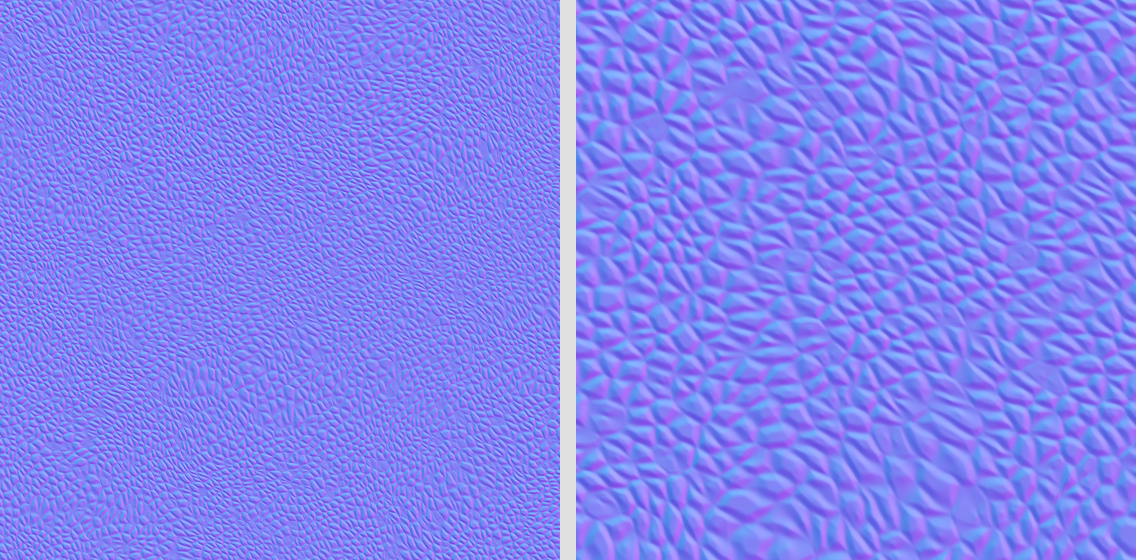
Left: the whole. Right: its middle third, enlarged.
This texture map is drawn by a Shadertoy shader. Its source:

```glsl
const vec2 CELLS = vec2(62.0, 88.0);   // grain count along and across the creases
const float CREASE_ANGLE = -0.84;      // creases fall towards the right
const float GRADIENT_STEP = 0.0013;
const float RELIEF = 0.068;

vec2 hash22(vec2 p) {
    vec3 q = fract(p.xyx * vec3(0.1031, 0.1030, 0.0973));
    q += dot(q, q.yzx + 33.33);
    return fract((q.xx + q.yz) * q.zy);
}

// Smooth two-channel value noise in -1..1
vec2 noise2(vec2 p) {
    vec2 cell = floor(p);
    vec2 f = fract(p);
    vec2 u = f * f * (3.0 - 2.0 * f);
    vec2 low = mix(hash22(cell), hash22(cell + vec2(1, 0)), u.x);
    vec2 high = mix(hash22(cell + vec2(0, 1)), hash22(cell + vec2(1, 1)), u.x);
    return mix(low, high, u.y) * 2.0 - 1.0;
}

mat2 rotation(float angle) {
    float c = cos(angle);
    float s = sin(angle);
    return mat2(c, -s, s, c);
}

// Gap between the two nearest grain centres: zero along the creases
float creaseDistance(vec2 p, float jitter) {
    vec2 cell = floor(p);
    vec2 f = fract(p);
    float nearest = 8.0;
    float second = 8.0;
    for (int y = -1; y <= 1; y++) {
        for (int x = -1; x <= 1; x++) {
            vec2 offset = vec2(x, y);
            vec2 centre = 0.5 + jitter * (hash22(cell + offset + 200.0) - 0.5);
            float d = length(offset + centre - f);
            second = min(second, max(nearest, d));
            nearest = min(nearest, d);
        }
    }
    return second - nearest;
}

// Pillow-shaped grains on a gently bent, stretched lattice
float leatherHeight(vec2 uv) {
    vec2 bent = uv + 0.030 * noise2(uv * 5.0 + 3.0) + 0.008 * noise2(uv * 17.0 + 41.0);
    bent += 0.0016 * noise2(uv * 95.0 + 11.0);
    vec2 p = rotation(CREASE_ANGLE) * bent * CELLS;
    float grain = smoothstep(0.0, 0.68, creaseDistance(p, 0.9));
    float swell = noise2(uv * 60.0 + 70.0).x;
    float pores = noise2(uv * 150.0 + 19.0).y;
    return grain + 0.16 * swell + 0.06 * pores;
}

// Surface slope per average grain width
vec2 leatherSlope(vec2 uv, float h) {
    float dx = leatherHeight(uv + vec2(h, 0)) - leatherHeight(uv - vec2(h, 0));
    float dy = leatherHeight(uv + vec2(0, h)) - leatherHeight(uv - vec2(0, h));
    return vec2(dx, dy) / (2.0 * h * 75.0);
}

// Packs a tilt as colour; blue brightens on faces turned up and right
vec3 tiltColor(vec2 tilt) {
    vec2 soft = tilt / sqrt(1.0 + 12.0 * dot(tilt, tilt));
    float blue = 0.957 + 0.26 * (soft.x + soft.y);
    return vec3(0.507 + soft, min(blue, 1.0));
}

void mainImage(out vec4 fragColor, in vec2 fragCoord) {
    vec2 uv = fragCoord / iResolution.y;
    float depth = RELIEF * (1.0 + 0.18 * noise2(uv * 4.0 + 27.0).x);
    vec2 tilt = -depth * leatherSlope(uv, GRADIENT_STEP);
    fragColor = vec4(tiltColor(tilt), 1.0);
}
```
